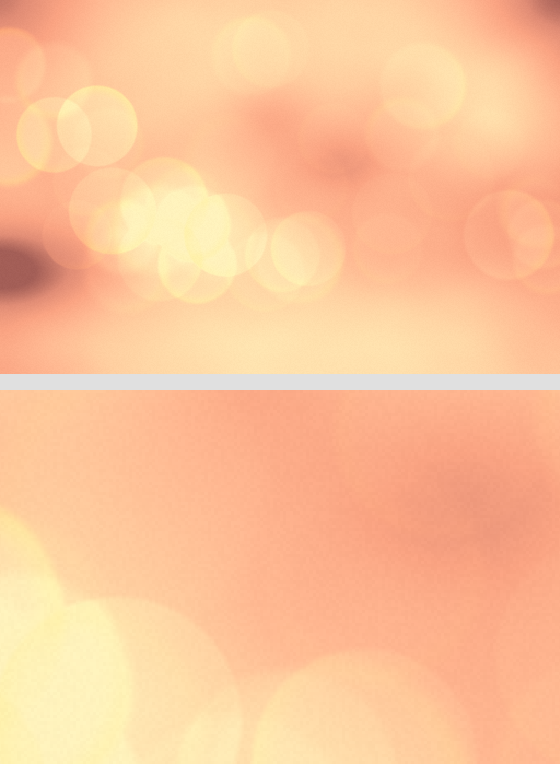
Top, the full canvas; bottom, a detail of the centre.
Write a Shadertoy shader that draws this background.

```glsl
// Warm peach bokeh: translucent light discs over a softly blurred glow
#define DISC_RADIUS 0.106
#define BASE_TONE 2.6
#define FLOOR_GLOW 2.5
#define RIM_GAIN 0.40
#define GOLD_GAIN 0.07
#define HAZE_GAIN 0.8
#define GRAIN_GAIN 0.016
#define GOLDEN_ANGLE 2.4

// Dark to light; one tone step per entry
const vec3 RAMP[7] = vec3[7](
    vec3(0.64, 0.37, 0.34), vec3(0.88, 0.55, 0.46), vec3(0.98, 0.64, 0.51),
    vec3(1.00, 0.72, 0.57), vec3(1.00, 0.80, 0.62), vec3(1.00, 0.87, 0.67),
    vec3(1.00, 0.95, 0.74));

float hash(vec2 p) {
    vec3 q = fract(vec3(p.xyx) * 0.1031);
    q += dot(q, q.yzx + 33.33);
    return fract((q.x + q.y) * q.z);
}

float noise(vec2 p) {
    vec2 i = floor(p), f = fract(p);
    f = f * f * (3.0 - 2.0 * f);
    return mix(mix(hash(i), hash(i + vec2(1, 0)), f.x),
               mix(hash(i + vec2(0, 1)), hash(i + vec2(1, 1)), f.x), f.y);
}

vec3 toneColor(float tone) {
    float t = clamp(tone, 0.0, 5.999);
    int i = int(t);
    return mix(RAMP[i], RAMP[i + 1], fract(t));
}

float glow(vec2 p, vec2 centre, vec2 size) {
    vec2 d = (p - centre) / size;
    return exp(-dot(d, d));
}

// Out-of-focus light and shade behind the discs
float backdrop(vec2 p) {
    float t = BASE_TONE + FLOOR_GLOW * (1.0 - smoothstep(0.05, 0.36, p.y));
    t += 1.9 * glow(p, vec2(0.50, 0.86), vec2(0.36, 0.27));
    t += 1.6 * glow(p, vec2(1.02, 0.94), vec2(0.32, 0.22));
    t += 2.3 * glow(p, vec2(1.33, 0.73), vec2(0.20, 0.19));
    t += 2.1 * glow(p, vec2(0.52, 0.38), vec2(0.20, 0.15));
    t += 0.9 * glow(p, vec2(0.80, 0.30), vec2(0.16, 0.13));
    t -= 1.3 * glow(p, vec2(0.72, 0.70), vec2(0.12, 0.09));
    t -= 1.5 * glow(p, vec2(0.90, 0.57), vec2(0.15, 0.09));
    t -= 1.3 * glow(p, vec2(1.46, 0.45), vec2(0.24, 0.14));
    t -= 3.0 * glow(p, vec2(0.00, 0.27), vec2(0.30, 0.13));
    // Darkened corners
    t -= 2.8 * glow(p, vec2(1.52, 1.02), vec2(0.25, 0.27));
    t -= 2.2 * glow(p, vec2(0.00, 1.02), vec2(0.25, 0.22));
    t -= 2.5 * glow(p, vec2(0.00, 0.02), vec2(0.30, 0.20));
    t -= 1.9 * glow(p, vec2(1.52, 0.08), vec2(0.25, 0.24));
    // Diagonal haze
    vec2 q = vec2(p.x + p.y, p.y - 0.6 * p.x);
    return t + HAZE_GAIN * (0.6 * noise(q * 4.0) + 0.4 * noise(q * 9.0) - 0.5);
}

// Discs on a sunflower spiral; returns added tone and golden tint
vec2 discs(vec2 p, vec2 centre, vec2 spread, int count, float strength) {
    vec2 sum = vec2(0.0);
    float phase = 6.283 * hash(centre * 91.0);
    for (int i = 0; i < count; i++) {
        float n = float(i);
        vec2 seed = centre * 57.0 + n * 7.3;
        float angle = n * GOLDEN_ANGLE + phase;
        float reach = sqrt((n + 0.5) / float(count));
        vec2 pos = centre + spread * reach * vec2(cos(angle), sin(angle));
        float size = DISC_RADIUS * mix(0.86, 1.14, hash(seed));
        vec2 d = (p - pos) / size;
        float r = length(d);

        float blur = hash(seed + 3.1);
        float soft = mix(0.03, 0.22, blur * blur);
        float body = 1.0 - smoothstep(1.0 - soft, 1.0 + soft, r);
        float rim = body * smoothstep(0.70, 0.98, r);

        // Rim is brightest on one side
        float facing = 6.283 * hash(seed + 8.7);
        float side = clamp(0.5 + 0.5 * dot(d, vec2(cos(facing), sin(facing))), 0.0, 1.0);
        float power = strength * mix(0.6, 1.2, hash(seed + 5.9));
        sum += power * vec2(body * mix(0.65, 0.95, side) + RIM_GAIN * rim * side,
                            rim * side * side);
    }
    return sum;
}

void mainImage(out vec4 fragColor, in vec2 fragCoord) {
    vec2 p = fragCoord / iResolution.y;

    // Faint scatter, then brighter groups of lights
    vec2 light = discs(p, vec2(0.75, 0.47), vec2(0.80, 0.21), 14, 0.26);
    light += discs(p, vec2(0.44, 0.36), vec2(0.18, 0.13), 9, 0.72);
    light += discs(p, vec2(0.80, 0.32), vec2(0.05, 0.03), 3, 0.55);
    light += discs(p, vec2(0.12, 0.69), vec2(0.17, 0.18), 5, 1.10);
    light += discs(p, vec2(0.68, 0.86), vec2(0.06, 0.02), 2, 0.45);
    light += discs(p, vec2(1.08, 0.70), vec2(0.08, 0.12), 2, 0.70);
    light += discs(p, vec2(1.42, 0.36), vec2(0.10, 0.08), 4, 0.60);

    vec3 color = toneColor(backdrop(p) + light.x);
    color -= GOLD_GAIN * min(light.y, 1.0) * vec3(0.0, 0.1, 1.0);
    color += GRAIN_GAIN * (hash(floor(p * 342.0)) - 0.5);
    fragColor = vec4(clamp(color, 0.0, 1.0), 1.0);
}
```
